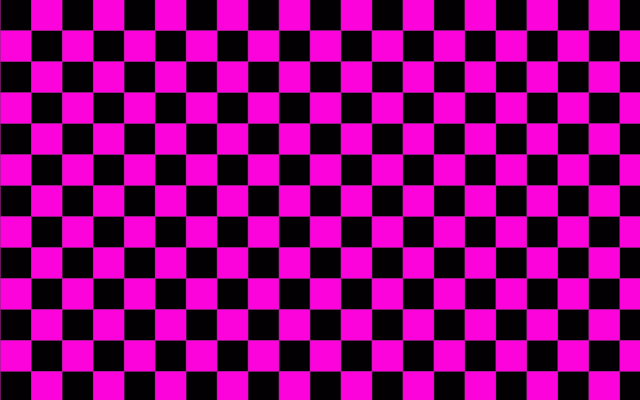
This pattern is drawn by a WebGL 1 fragment shader. Its source:

```glsl
precision highp float;
// Checkerboard of hot magenta and near-black squares, about 20.7 by 12.9 cells.
// Two softened square waves are multiplied to give the checks; a faint grey
// seam shows where neighbouring squares meet.

uniform vec2 u_resolution;

// Square wave from -1 to 1 that flips at each whole number, with soft edges.
vec2 softSquareWave(vec2 p, float softness) {
  vec2 edgeDistance = abs(fract(p + 0.5) - 0.5);
  vec2 side = 1.0 - 2.0 * mod(floor(p), 2.0);
  return side * clamp(edgeDistance / softness, 0.0, 1.0);
}

void main() {
  // Canvas heights, scaled to cells; the bottom row is slightly cropped.
  const float cellsPerHeight = 12.913;
  vec2 cell = gl_FragCoord.xy / u_resolution.y * cellsPerHeight + vec2(-0.008, 0.075);

  // Half-width of the edge blend, never finer than the pixel grid.
  float softness = cellsPerHeight * max(0.0018, 0.55 / u_resolution.y);
  vec2 wave = softSquareWave(cell, softness);
  float check = wave.x * wave.y;

  // Even cells are black, odd cells magenta.
  vec3 black = vec3(0.01, 0.0, 0.01);
  vec3 magenta = vec3(0.99, 0.01, 0.86);
  vec3 color = mix(magenta, black, 0.5 + 0.5 * check);

  // Pale seam along the shared edges.
  color += 0.085 * (1.0 - check * check);

  gl_FragColor = vec4(color, 1.0);
}
```
